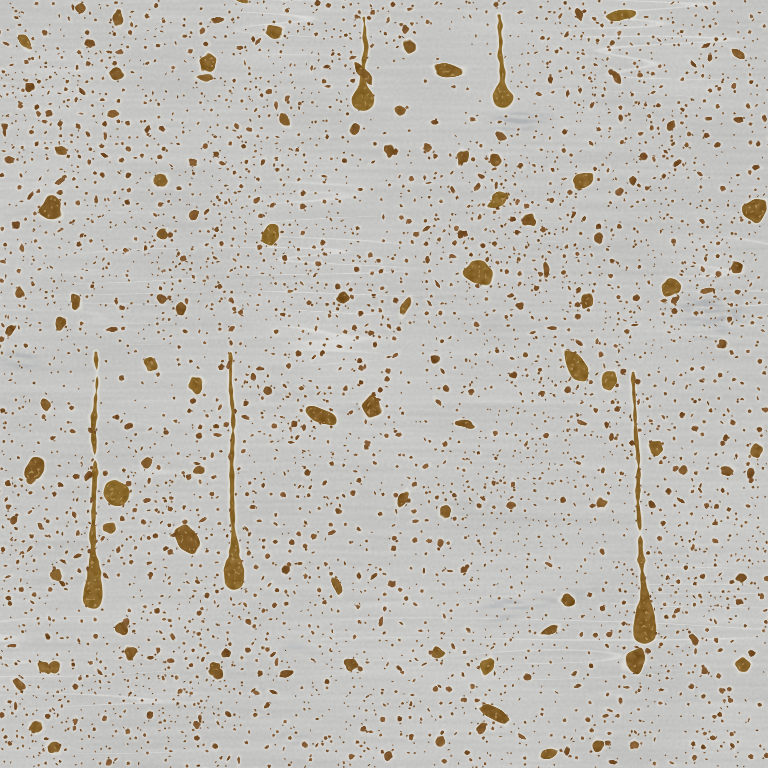
Write a three.js fragment shader that draws this texture.

```glsl
// Brushed pale grey metal spattered with rusty brown droplets and a few long drips.
varying vec2 vUv;

const vec3 METAL = vec3(0.775, 0.775, 0.768);
const vec3 HALO = vec3(0.90, 0.89, 0.86);
const vec3 SMUDGE = vec3(0.60, 0.62, 0.65);
const vec3 DARK_RUST = vec3(0.41, 0.26, 0.11);
const vec3 RED_RUST = vec3(0.52, 0.36, 0.21);
const vec3 OCHRE = vec3(0.54, 0.41, 0.17);
const vec3 SPECKLE = vec3(0.74, 0.62, 0.42);
const float EDGE = 0.0009;       // half width of the soft droplet edge
const float HALO_WIDTH = 0.0027; // pale ring around each droplet
const float CLUMPING = 2.2;      // unevenness of the spatter
const float DRIPS = 5.0;

vec4 hash4(vec2 p) {
  vec4 h = fract((p.xyxy + 19.7) * vec4(0.1031, 0.1030, 0.0973, 0.1099));
  h += dot(h, h.wzxy + 33.33);
  return fract((h.xxyz + h.yzzw) * h.zywx);
}

float corner(vec2 id, vec2 offset) {
  return dot(hash4(id).xy * 2.0 - 1.0, offset);
}

// Gradient noise, centred on zero
float noise(vec2 p) {
  vec2 i = floor(p), f = fract(p), e = vec2(1.0, 0.0);
  vec2 u = f * f * f * (f * (f * 6.0 - 15.0) + 10.0);
  float low = mix(corner(i, f), corner(i + e.xy, f - e.xy), u.x);
  float high = mix(corner(i + e.yx, f - e.yx), corner(i + e.xx, f - e.xx), u.x);
  return mix(low, high, u.y);
}

// A splat is (signed distance, tint, radius); keep the nearer one
vec3 nearer(vec3 a, vec3 b) {
  return a.x < b.x ? a : b;
}

// One size class of droplets, scattered over a jittered grid
vec3 droplets(vec2 p, float cells, float share, vec2 radii, float seed) {
  vec3 best = vec3(1.0, 0.0, 0.0);
  vec2 home = floor(p * cells);
  for (int j = -1; j <= 1; j++) {
    for (int i = -1; i <= 1; i++) {
      vec2 id = home + vec2(float(i), float(j));
      vec4 place = hash4(id + seed);
      vec4 form = hash4(id + seed + 71.0);
      vec2 centre = (id + 0.1 + 0.8 * place.xy) / cells;
      float radius = mix(radii.x, radii.y, form.x * form.x);
      vec2 q = p - centre;
      if (length(q) > 2.2 * radius + 3.0 * HALO_WIDTH) continue;
      float density = clamp(1.0 + CLUMPING * noise(centre * 5.0 + seed), 0.1, 2.0);
      if (place.z > share * density) continue;
      float angle = 6.2832 * form.y;
      float stretch = 1.0 + 0.6 * form.z * form.z * form.z;
      q = mat2(cos(angle), sin(angle), -sin(angle), cos(angle)) * q;
      q *= vec2(1.0 / stretch, stretch);
      float wobble = 1.0 + 0.6 * noise(q / radius * 0.9 + 40.0 * place.xy);
      best = nearer(best, vec3(length(q) - radius * wobble, form.w, radius));
    }
  }
  return best;
}

// Thin beaded runs that end in a heavy round drop
vec3 drips(vec2 p) {
  vec3 best = vec3(1.0, 0.0, 0.0);
  for (float i = 0.0; i < DRIPS; i++) {
    vec4 h = hash4(vec2(i, 7.0));
    float isLong = step(1.0, abs(i - 2.5));
    float top = mix(0.985, 0.56, isLong) - 0.05 * h.x;
    float span = mix(0.09, 0.29, isLong) + 0.06 * h.y;
    float t = clamp((top - p.y) / span, 0.0, 1.0);
    float x = 0.125 + 0.175 * i + 0.03 * (h.z - 0.5) * t;
    x += 0.005 * noise(vec2(t * 5.0, i * 9.3));
    float bead = noise(vec2(t * span * 55.0, i * 4.7 + 0.4));
    float width = 0.0018 + 0.0018 * t + 0.007 * bead * abs(bead) * 2.0;
    width += mix(0.008, 0.013, h.w) * smoothstep(0.78, 1.0, t);
    width += 0.002 * noise(p * 70.0);
    float d = length(p - vec2(x, top - t * span)) - width;
    best = nearer(best, vec3(d, h.x * 0.5, 0.012));
  }
  return best;
}

// Horizontal brushing, cloudy mottling, pale scratches and grey smudges
vec3 brushedMetal(vec2 p) {
  float brush = noise(p * vec2(7.0, 190.0)) + 0.7 * noise(p * vec2(4.0, 70.0) + 31.0);
  float cloud = noise(p * 3.5 + 5.0) + 0.5 * noise(p * vec2(9.0, 14.0));
  float grain = noise(p * 240.0);
  vec3 colour = METAL + 0.035 * brush + 0.035 * cloud + 0.03 * grain;
  float line = abs(noise(p * vec2(2.5, 42.0) + 13.0));
  float scratch = (1.0 - smoothstep(0.0, 0.035, line)) * smoothstep(0.0, 0.3, noise(p * 4.0 + 3.0));
  colour += 0.07 * scratch;
  float smudge = smoothstep(0.32, 0.6, noise(p * vec2(7.0, 16.0) + 60.0));
  smudge *= smoothstep(-0.2, 0.3, noise(p * vec2(30.0, 150.0)));
  return mix(colour, SMUDGE, 0.5 * smudge);
}

void main() {
  vec2 p = vUv;
  vec3 splat = drips(p);
  splat = nearer(splat, droplets(p, 9.0, 0.48, vec2(0.008, 0.017), 3.0));
  splat = nearer(splat, droplets(p, 22.0, 0.42, vec2(0.0032, 0.0085), 17.0));
  splat = nearer(splat, droplets(p, 55.0, 0.55, vec2(0.0016, 0.0038), 41.0));
  splat = nearer(splat, droplets(p, 110.0, 0.32, vec2(0.0008, 0.0018), 83.0));
  float d = splat.x;
  float large = smoothstep(0.004, 0.010, splat.z);

  // Rust body: darker rim, ochre heart and pale speckles in the large drops
  vec3 rust = mix(RED_RUST, DARK_RUST, 0.75 * splat.y);
  rust = mix(rust, mix(OCHRE, DARK_RUST, 0.45 * splat.y), large);
  rust += 0.12 * noise(p * 120.0);
  float heart = smoothstep(0.001, 0.004, -d) * large;
  rust = mix(rust, SPECKLE, 0.65 * heart * smoothstep(0.12, 0.4, noise(p * 230.0 + 9.0)));

  float ring = exp(-pow(max(d, 0.0) / HALO_WIDTH, 2.0)) * mix(0.55, 0.85, large);
  ring *= smoothstep(0.0006, 0.0025, splat.z);
  vec3 colour = mix(brushedMetal(p), HALO, ring);
  colour = mix(colour, rust, 1.0 - smoothstep(-EDGE, EDGE, d));
  gl_FragColor = vec4(colour, 1.0);
}
```
